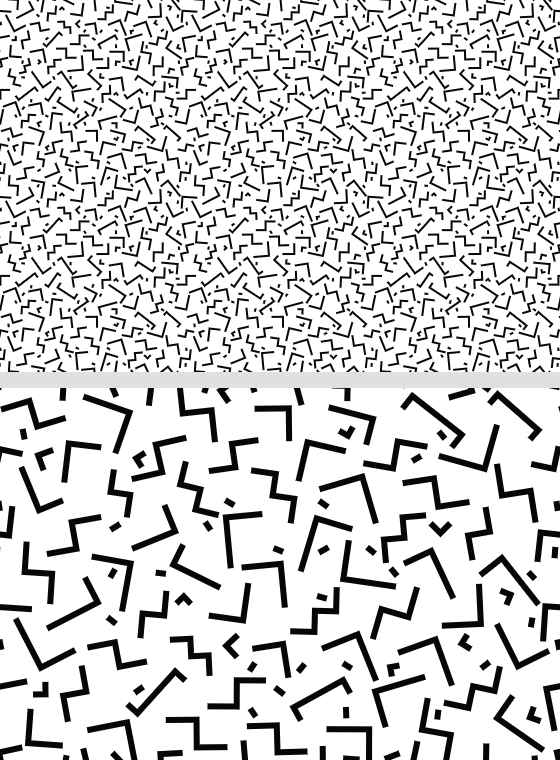
Top, the full canvas; bottom, a detail of the centre.
A Shadertoy shader for this pattern:

```glsl
// Scattered black corners, zigzags, brackets and dashes on white, in a repeating tile.
// Large marks lie crosswise on a diagonal checkerboard so that they interlock;
// small chevrons and dashes fill the gaps that the large marks leave free.

const float PI = 3.14159265;
const float TILES_PER_HEIGHT = 2.0;
const float LARGE_CELLS = 7.0;      // diagonal cells per tile
const float SMALL_CELLS = 12.0;
const float HALF_STROKE = 0.0054;   // in tile units
const float GAP = 0.010;            // free space kept around small marks
const vec3 PAPER = vec3(1.0);
const vec3 INK = vec3(0.025);

float hash(vec2 p, float seed) {
    return fract(sin(dot(p + seed * 7.31, vec2(127.1, 311.7))) * 43758.5453);
}

vec2 rotate(vec2 p, float angle) {
    float c = cos(angle), s = sin(angle);
    return vec2(c * p.x + s * p.y, c * p.y - s * p.x);
}

// Diagonal grid: coordinates, their inverse, and a cell key that repeats per tile
vec2 toGrid(vec2 p, float n) { return n * vec2(p.x + p.y, p.y - p.x); }
vec2 fromGrid(vec2 g, float n) { return vec2(g.x - g.y, g.x + g.y) / (2.0 * n); }
vec2 cellKey(vec2 cell, float n) {
    return mod(vec2(cell.x - cell.y, cell.x + cell.y), 2.0 * n);
}

// Distance to a straight stroke with square ends, which also mitre right angles
float stroke(vec2 p, vec2 a, vec2 b, float w) {
    vec2 along = normalize(b - a);
    vec2 q = p - 0.5 * (a + b);
    vec2 local = vec2(dot(q, along), dot(q, vec2(-along.y, along.x)));
    vec2 d = abs(local) - vec2(0.5 * length(b - a) + w, w);
    return length(max(d, 0.0)) + min(max(d.x, d.y), 0.0);
}

// Right angle whose apex slides along a half circle
float corner(vec2 p, float halfLen, float apexAngle, float w) {
    vec2 apex = halfLen * vec2(cos(apexAngle), sin(apexAngle));
    p.y += 0.5 * apex.y;
    return min(stroke(p, vec2(-halfLen, 0.0), apex, w),
               stroke(p, apex, vec2(halfLen, 0.0), w));
}

float zigzag(vec2 p, float halfLen, float count, float w) {
    float stepLen = 2.0 * halfLen / count;
    float d = 1e3;
    vec2 a = vec2(-halfLen, -0.5 * stepLen);
    for (float i = 0.0; i < count; i++) {
        vec2 b = vec2(a.x + stepLen, -a.y);
        d = min(d, stroke(p, a, b, w));
        a = b;
    }
    return d;
}

// Long bar with a hook at each end
float bracket(vec2 p, float halfLen, float leftHook, float rightHook, float w) {
    vec2 l = vec2(-halfLen, 0.0), r = vec2(halfLen, 0.0);
    float hooks = min(stroke(p, l, l + vec2(0.0, leftHook), w),
                      stroke(p, r, r + vec2(0.0, rightHook), w));
    return min(hooks, stroke(p, l, r, w));
}

float largeMark(vec2 p, vec2 key, float crosswise, float cellSize) {
    float tilt = 0.6 * (hash(key, 1.0) - 0.5);
    p = rotate(p, PI * (0.25 + 0.5 * crosswise) + tilt);
    p *= vec2(hash(key, 2.0) < 0.5 ? -1.0 : 1.0, hash(key, 3.0) < 0.5 ? -1.0 : 1.0);
    float halfLen = cellSize * mix(0.36, 0.56, sqrt(hash(key, 4.0)));
    float kind = hash(key, 5.0), shape = hash(key, 6.0);
    if (kind < 0.42) return corner(p, halfLen, mix(0.75, 1.7, shape), HALF_STROKE);
    if (kind < 0.80) return zigzag(p, halfLen, shape < 0.6 ? 3.0 : 4.0, HALF_STROKE);
    float hook = cellSize * mix(0.16, 0.26, shape);
    return bracket(p, halfLen, hook, kind < 0.9 ? hook : -hook, HALF_STROKE);
}

float largeMarks(vec2 p, float n) {
    vec2 home = floor(toGrid(p, n));
    float cellSize = inversesqrt(2.0) / n;
    float d = 1e3;
    for (float y = -1.0; y <= 1.0; y++)
    for (float x = -1.0; x <= 1.0; x++) {
        vec2 cell = home + vec2(x, y);
        vec2 key = cellKey(cell, n);
        vec2 jitter = 0.14 * (vec2(hash(key, 7.0), hash(key, 8.0)) - 0.5);
        vec2 center = fromGrid(cell + 0.5 + jitter, n);
        d = min(d, largeMark(p - center, key, mod(cell.x + cell.y, 2.0), cellSize));
    }
    return d;
}

// One mark inside each small cell, sized by the room left there
float smallMarks(vec2 p, float n) {
    vec2 cell = floor(toGrid(p, n));
    vec2 key = cellKey(cell, n);
    vec2 jitter = 0.14 * (vec2(hash(key, 11.0), hash(key, 12.0)) - 0.5);
    vec2 center = fromGrid(cell + 0.5 + jitter, n);
    float room = min(largeMarks(center, LARGE_CELLS) - GAP, 0.42 * inversesqrt(2.0) / n);
    vec2 q = rotate(p - center, 2.0 * PI * hash(key, 13.0));
    if (room > 0.0155) return corner(q, (room - 1.2 * HALF_STROKE) / 1.12, 0.5 * PI, HALF_STROKE);
    if (room < 0.007 || hash(key, 14.0) > 0.65) return 1e3;
    vec2 tip = vec2(0.35 * HALF_STROKE + 0.2 * room, 0.0);
    return stroke(q, -tip, tip, HALF_STROKE);
}

void mainImage(out vec4 fragColor, in vec2 fragCoord) {
    float pixel = TILES_PER_HEIGHT / iResolution.y;
    vec2 p = fragCoord * pixel;
    float d = min(largeMarks(p, LARGE_CELLS), smallMarks(p, SMALL_CELLS));
    float coverage = clamp(0.5 - d / pixel, 0.0, 1.0);
    fragColor = vec4(mix(PAPER, INK, coverage), 1.0);
}
```
